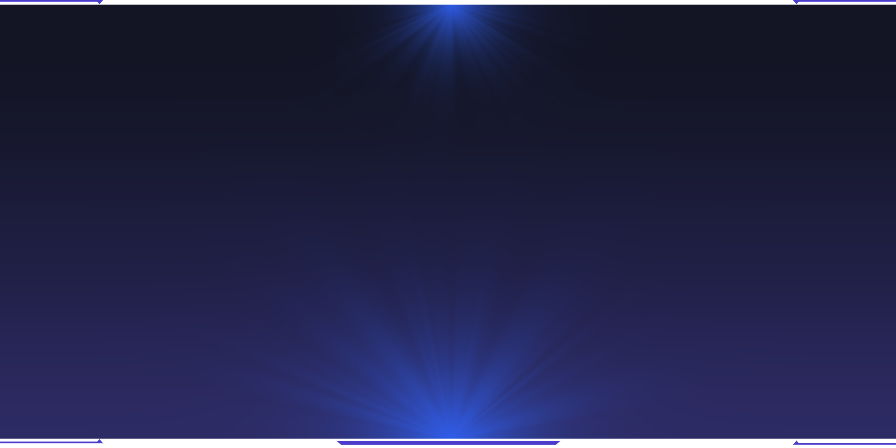
A Shadertoy shader for this background:

```glsl
// Navy panel with blue light bursts at top and bottom, framed by white strips with violet trim.

float hash(float n) {
    return fract(sin(n * 127.1) * 43758.5453);
}

float noise(float x) {
    float cell = floor(x);
    float f = fract(x);
    return mix(hash(cell), hash(cell + 1.0), f * f * (3.0 - 2.0 * f));
}

// Soft fan of rays; d runs from the source, y pointing into the panel
float burst(vec2 d, float reach, float seed) {
    float angle = atan(d.x, max(d.y, 0.0) + 0.001);
    float rays = 0.65 * noise(angle * 7.0 + seed) + 0.35 * noise(angle * 19.0 + seed);
    float r = length(d) / (reach * mix(0.72, 1.28, rays));
    return exp(-pow(r, 1.3));
}

// Coverage of a shape from its signed distance
float fill(float dist, float px) {
    return smoothstep(0.5 * px, -0.5 * px, dist);
}

// Thin line from the side border, ending in a small triangular tip
float cornerTrim(float side, float rise, float px) {
    float line = max(abs(rise) - 0.0019, side - 0.224);
    float tip = max(abs(side - 0.222) + 0.9 * rise - 0.0065, -rise - 0.0019);
    return fill(min(line, tip), px);
}

void mainImage(out vec4 fragColor, in vec2 fragCoord) {
    float px = 1.0 / iResolution.y;
    vec2 p = fragCoord * px;
    float width = iResolution.x * px;
    float side = min(p.x, width - p.x);
    vec3 blue = vec3(0.19, 0.37, 0.93);
    vec3 violet = vec3(0.29, 0.24, 0.80);

    // Vertical background gradient
    vec3 color = mix(vec3(0.176, 0.168, 0.39), vec3(0.135, 0.132, 0.30), smoothstep(0.0, 0.42, p.y));
    color = mix(color, vec3(0.075, 0.082, 0.145), smoothstep(0.22, 0.90, p.y));

    // Light bursts
    float center = 0.5 * width + 0.008;
    color = mix(color, blue, 0.96 * burst(vec2(p.x - center, p.y - 0.02), 0.17, 3.0));
    color = mix(color, blue, 0.93 * burst(vec2(p.x - center, 0.99 - p.y), 0.085, 41.0));

    // White strips
    float strips = max(fill(p.y - 0.0208, px), fill(0.9896 - p.y, px));
    color = mix(color, vec3(1.0), strips);

    // Corner trim, slightly lower at the bottom right
    float lowLine = p.x < 0.5 * width ? 0.0125 : 0.0092;
    float trim = max(cornerTrim(side, p.y - lowLine, px), cornerTrim(side, 0.998 - p.y, px));

    // Tapered bar at the bottom center
    float taper = abs(p.x - 0.5 * width - 0.001) - 0.24 - 1.2 * (p.y - 0.0075);
    float bar = max(abs(p.y - 0.0115) - 0.0044, taper * 0.64);
    trim = max(trim, fill(bar, px));
    color = mix(color, violet, trim);

    fragColor = vec4(color, 1.0);
}
```
